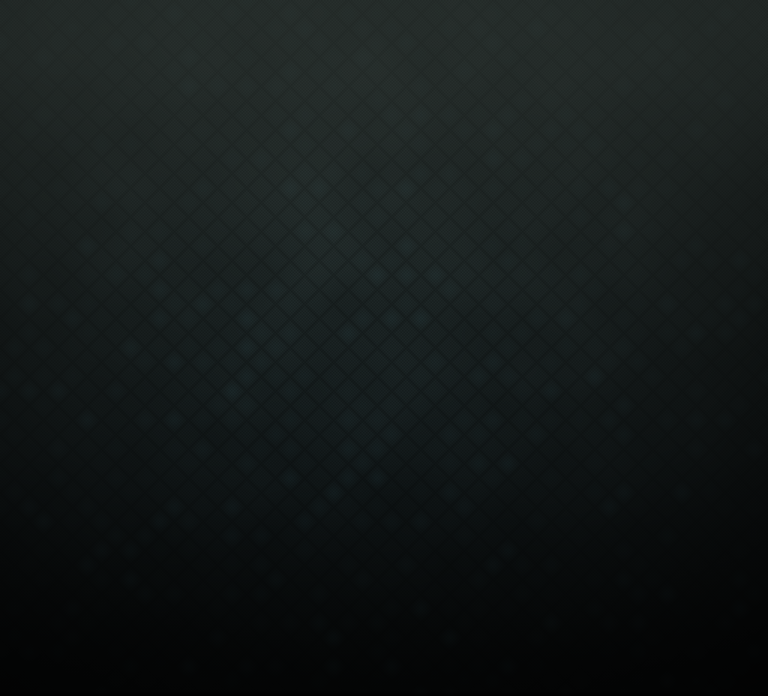
Write a Shadertoy shader that draws this background.

```glsl
float hash(vec2 p) {
    p = fract(p * vec2(0.1031, 0.1137));
    p += dot(p, p.yx + 33.33);
    return fract((p.x + p.y) * p.x * 97.0);
}

float noise(vec2 p) {
    vec2 i = floor(p), f = fract(p);
    f = f * f * (3.0 - 2.0 * f);
    return mix(mix(hash(i), hash(i + vec2(1, 0)), f.x),
               mix(hash(i + vec2(0, 1)), hash(i + vec2(1, 1)), f.x), f.y);
}

// Dark grey-green at the top, falling through teal to near black
vec3 backdrop(float height) {
    vec3 color = mix(vec3(0.014, 0.017, 0.017), vec3(0.054, 0.069, 0.070),
                     smoothstep(-0.02, 0.38, height));
    color = mix(color, vec3(0.108, 0.133, 0.129), smoothstep(0.22, 0.68, height));
    return mix(color, vec3(0.147, 0.175, 0.166), smoothstep(0.52, 0.98, height));
}

void mainImage(out vec4 fragColor, in vec2 fragCoord) {
    vec2 uv = fragCoord / iResolution.xy;
    vec2 p = fragCoord / iResolution.y;
    vec3 color = backdrop(uv.y);

    // Side shading, strongest below the top
    float side = abs(uv.x - 0.47) * 2.0;
    color *= 1.0 - 0.34 * side * side * (1.0 - 0.65 * smoothstep(0.5, 1.0, uv.y));

    // Broad cool glow and the wider area of visible quilting
    vec2 offset = (uv - vec2(0.46, 0.45)) / vec2(0.36, 0.30);
    float glow = exp(-dot(offset, offset));
    float quilted = 0.15 + 0.85 * exp(-0.55 * dot(offset, offset));
    color += vec3(0.006, 0.016, 0.020) * glow;

    // Diamond quilting with thin seams and individually lit cells
    vec2 lattice = vec2(p.x + p.y, p.x - p.y) / 0.0417;
    vec2 cell = floor(lattice);
    vec2 local = abs(fract(lattice) - 0.5);
    float seam = smoothstep(0.36, 0.5, max(local.x, local.y));
    float pad = exp(-8.0 * dot(local, local));
    float lit = pow(hash(cell + 71.0), 4.0);
    color *= 1.0 - 0.15 * seam * quilted;
    color += vec3(0.014, 0.031, 0.035) * pad * lit * quilted;

    // Cloudy patches spanning several cells
    float cloud = noise(lattice * 0.55 + 9.0) + 0.6 * noise(p * 11.0) - 0.8;
    color *= 1.0 + 0.14 * cloud * quilted;

    // Fine woven grain
    vec2 weave = sin(p * 464.0 * 3.14159265);
    float detail = smoothstep(300.0, 464.0, iResolution.y);
    color *= 1.0 + 0.14 * weave.x * weave.y * detail * (0.3 + 0.7 * quilted);

    // Dark lower rim
    color *= smoothstep(-0.004, 0.010, uv.y);
    fragColor = vec4(color, 1.0);
}
```
